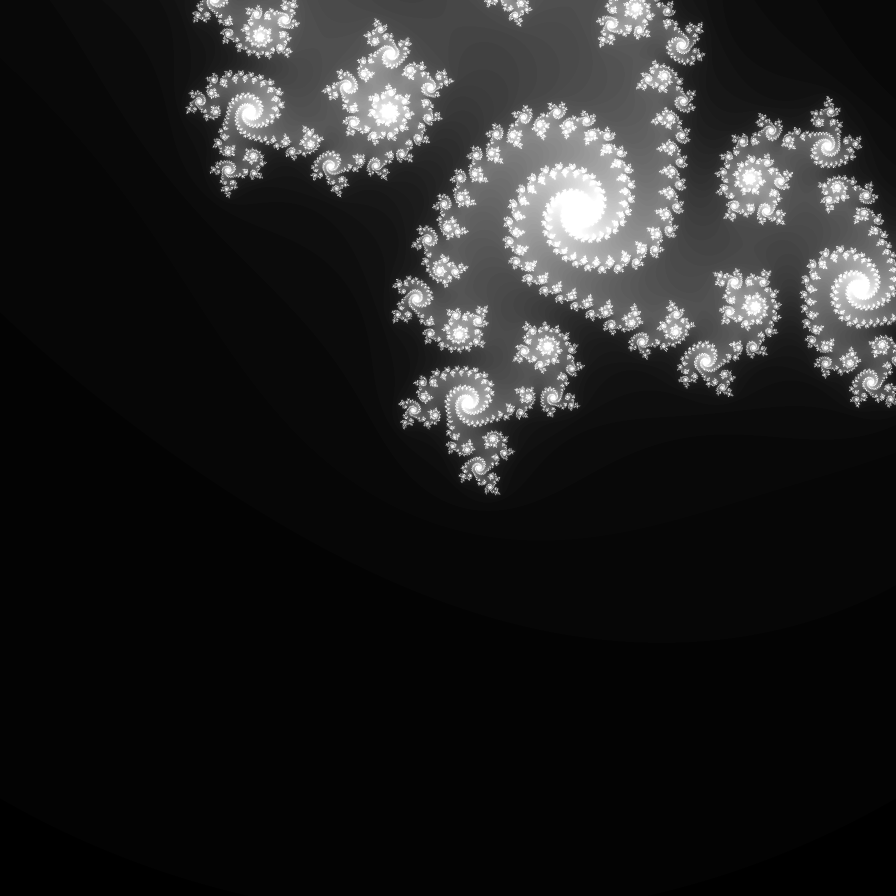
Give the GLSL for this background, as a WebGL 2 fragment shader.

```glsl
#version 300 es
precision highp float;
// Escape-time view of a quadratic Julia set, z -> z*z + c, in grayscale.
// The lower half of the set fills the top of the canvas: three-armed spirals
// of fine dust glow white where orbits linger, over near-black outer bands.

uniform vec2 u_resolution;
out vec4 fragColor;

const int MAX_STEPS = 90;

vec2 complexSquare(vec2 z) {
    return vec2(z.x * z.x - z.y * z.y, 2.0 * z.x * z.y);
}

// Share of the step limit that an orbit survives inside radius 2.
float escapeShare(vec2 z) {
    int steps = 0;
    for (int i = 0; i < MAX_STEPS; i++) {
        if (dot(z, z) > 4.0) break;
        z = complexSquare(z) + vec2(-0.2, 0.67);
        steps++;
    }
    return float(steps) / float(MAX_STEPS);
}

// Canvas position (0 to 1) to the complex plane, two units across.
vec2 toPlane(vec2 uv) {
    return 2.0 * uv - vec2(1.0, 1.95);
}

void main() {
    // Average a 2 by 2 grid of samples to soften the dust.
    float brightness = 0.0;
    for (int k = 0; k < 4; k++) {
        vec2 offset = 0.5 * vec2(k % 2, k / 2) - 0.25;
        vec2 uv = (gl_FragCoord.xy + offset) / u_resolution;
        brightness += 0.25 * escapeShare(toPlane(uv));
    }
    fragColor = vec4(vec3(brightness), 1.0);
}
```
